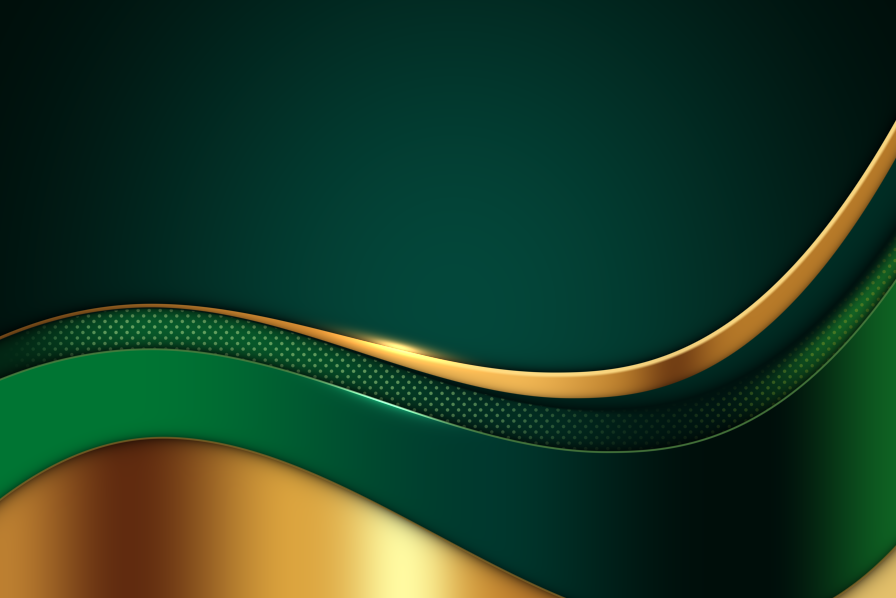
Write a WebGL 1 fragment shader that draws this background.

```glsl
precision highp float;
// Flowing emerald and gold ribbons with a dotted band over a dark green glow.
uniform vec2 u_resolution;

#define WIDTH 1.5
#define RISE_POWER 2.4
#define DOT_SPACING 0.0185
#define DOT_RADIUS 0.0028
#define LINE_WIDTH 0.0016
#define GLOW_CENTER vec2(0.76, 0.48)
#define FLARE_CENTER vec2(0.668, 0.419)
#define GLINT_X 0.645

// Height of a wave: left end, crest, trough, right end.
float wave(float x, vec2 crest, vec2 trough, vec2 ends) {
    float left = max(1.0 - x / crest.x, 0.0);
    float right = max((x - trough.x) / (WIDTH - trough.x), 0.0);
    return mix(crest.y, trough.y, smoothstep(crest.x, trough.x, x))
        + (ends.x - crest.y) * left * left
        + (ends.y - trough.y) * pow(right, RISE_POWER);
}

// Approximate signed distance to a wave, positive above it.
float above(vec2 p, vec2 crest, vec2 trough, vec2 ends) {
    float h = wave(p.x, crest, trough, ends);
    float slope = (wave(p.x + 0.002, crest, trough, ends) - h) / 0.002;
    return (p.y - h) * inversesqrt(1.0 + slope * slope);
}

float cover(float d) {
    float soft = 0.75 / u_resolution.y;
    return smoothstep(-soft, soft, d);
}

float bump(float x, float center, float width) {
    float t = (x - center) / width;
    return exp(-t * t);
}

float shadow(float d, float width) {
    return exp(-max(d, 0.0) / width);
}

vec3 backdrop(vec2 p) {
    float d = length((p - GLOW_CENTER) * vec2(1.0, 0.9));
    return mix(vec3(0.012, 0.28, 0.23), vec3(0.0, 0.055, 0.04), smoothstep(0.0, 0.95, d));
}

vec3 dottedBand(vec2 p) {
    vec3 c = mix(vec3(0.01, 0.17, 0.09), vec3(0.03, 0.38, 0.18), smoothstep(0.0, 0.25, p.x));
    c = mix(c, vec3(0.01, 0.19, 0.14), smoothstep(0.4, 0.85, p.x));
    c = mix(c, vec3(0.0, 0.09, 0.07), smoothstep(0.85, 1.15, p.x));
    c = mix(c, vec3(0.09, 0.44, 0.16), smoothstep(1.2, 1.45, p.x));
    // Staggered dots on a diagonal lattice
    vec2 q = mat2(0.7071, 0.7071, -0.7071, 0.7071) * p / (DOT_SPACING * 0.7071);
    float d = length(fract(q) - 0.5) * DOT_SPACING * 0.7071;
    float fade = smoothstep(0.0, 0.2, p.x) * (1.0 - 0.85 * bump(p.x, 1.08, 0.25));
    vec3 ink = mix(vec3(0.55, 0.78, 0.48), vec3(0.45, 0.6, 0.16), smoothstep(0.8, 1.3, p.x));
    return mix(c, ink, cover(DOT_RADIUS - d) * fade * 0.75);
}

vec3 greenBand(float x) {
    vec3 c = mix(vec3(0.0, 0.46, 0.2), vec3(0.0, 0.22, 0.18), smoothstep(0.2, 0.85, x));
    c = mix(c, vec3(0.0, 0.055, 0.04), smoothstep(0.8, 1.2, x));
    return mix(c, vec3(0.06, 0.4, 0.14), smoothstep(1.28, 1.53, x));
}

vec3 goldSheet(float x) {
    vec3 c = mix(vec3(0.74, 0.5, 0.19), vec3(0.38, 0.17, 0.06), smoothstep(0.0, 0.21, x));
    c = mix(c, vec3(0.86, 0.64, 0.24), smoothstep(0.22, 0.5, x));
    c = mix(c, vec3(1.0, 0.98, 0.63), bump(x, 0.675, 0.09));
    c = mix(c, vec3(0.74, 0.48, 0.17), smoothstep(0.72, 0.92, x));
    return mix(c, vec3(0.9, 0.76, 0.42), smoothstep(1.3, 1.45, x));
}

vec3 goldRibbon(float x) {
    vec3 c = mix(vec3(0.55, 0.34, 0.11), vec3(0.85, 0.56, 0.2), smoothstep(0.0, 0.5, x));
    c = mix(c, vec3(0.95, 0.72, 0.33), smoothstep(0.5, 0.7, x));
    c = mix(c, vec3(0.72, 0.48, 0.16), smoothstep(0.85, 1.1, x));
    return mix(c, vec3(0.42, 0.22, 0.07), 0.9 * bump(x, 1.13, 0.06));
}

void main() {
    vec2 p = gl_FragCoord.xy / u_resolution * vec2(WIDTH, 1.0);
    float ribbonTop = above(p, vec2(0.254, 0.492), vec2(0.928, 0.377), vec2(0.4375, 0.799));
    float ribbonLow = above(p, vec2(0.254, 0.486), vec2(0.957, 0.334), vec2(0.432, 0.736));
    float bandTop = above(p, vec2(0.254, 0.486), vec2(0.996, 0.316), vec2(0.432, 0.619));
    float greenTop = above(p, vec2(0.254, 0.416), vec2(1.016, 0.244), vec2(0.365, 0.531));
    float sheetTop = above(p, vec2(0.273, 0.268), vec2(1.182, -0.055), vec2(0.164, 0.086));

    // Backdrop and the gap under the ribbon
    vec3 color = backdrop(p) * (1.0 - 0.75 * shadow(ribbonTop, 0.009));
    vec3 gap = vec3(0.0, 0.18, 0.145) * (1.0 - 0.6 * shadow(bandTop, 0.02));
    color = mix(color, gap, cover(-ribbonTop));

    // Dotted band, shaded along both edges
    vec3 band = dottedBand(p) * (1.0 - 0.65 * shadow(-ribbonLow, 0.012));
    band *= 1.0 - 0.75 * shadow(greenTop, 0.013);
    float softEdge = mix(0.004, 0.035, smoothstep(0.9, 1.3, p.x));
    color = mix(color, band, smoothstep(0.0, softEdge, -bandTop));

    // Green band with a fine bright rim
    vec3 green = greenBand(p.x) * (1.0 - 0.5 * shadow(sheetTop, 0.007));
    color = mix(color, green, cover(-greenTop));
    float glint = bump(p.x, GLINT_X, 0.09);
    vec3 rim = mix(vec3(0.3, 0.5, 0.25), vec3(0.75, 1.0, 0.8), glint);
    color = mix(color, rim, 0.85 * cover(LINE_WIDTH - abs(greenTop)));
    color += vec3(0.1, 0.4, 0.28) * glint * shadow(abs(greenTop), 0.008) * cover(-greenTop);

    // Gold sheet
    vec3 sheet = goldSheet(p.x) * (1.0 - 0.6 * shadow(-sheetTop, 0.012));
    color = mix(color, sheet, cover(-sheetTop));
    color = mix(color, vec3(0.55, 0.42, 0.16), 0.7 * cover(LINE_WIDTH - abs(sheetTop)));

    // Gold ribbon, bright on top and darker below
    vec3 ribbon = goldRibbon(p.x) * (1.0 - 0.35 * shadow(ribbonLow, 0.006));
    float edgeLight = smoothstep(0.5, 0.9, p.x) * smoothstep(0.01, 0.004, -ribbonTop);
    ribbon = mix(ribbon, vec3(1.0, 0.87, 0.53), edgeLight * 0.9);
    color = mix(color, ribbon, cover(-ribbonTop) * cover(ribbonLow));

    // Flare lying along the ribbon
    vec2 f = p - FLARE_CENTER;
    f.y += 0.24 * f.x;
    color += vec3(0.95, 0.55, 0.18) * exp(-dot(f * f, vec2(120.0, 6500.0))) * 0.7;
    color += vec3(1.0, 0.85, 0.55) * exp(-dot(f * f, vec2(700.0, 24000.0))) * 0.6;
    gl_FragColor = vec4(clamp(color, 0.0, 1.0), 1.0);
}
```
